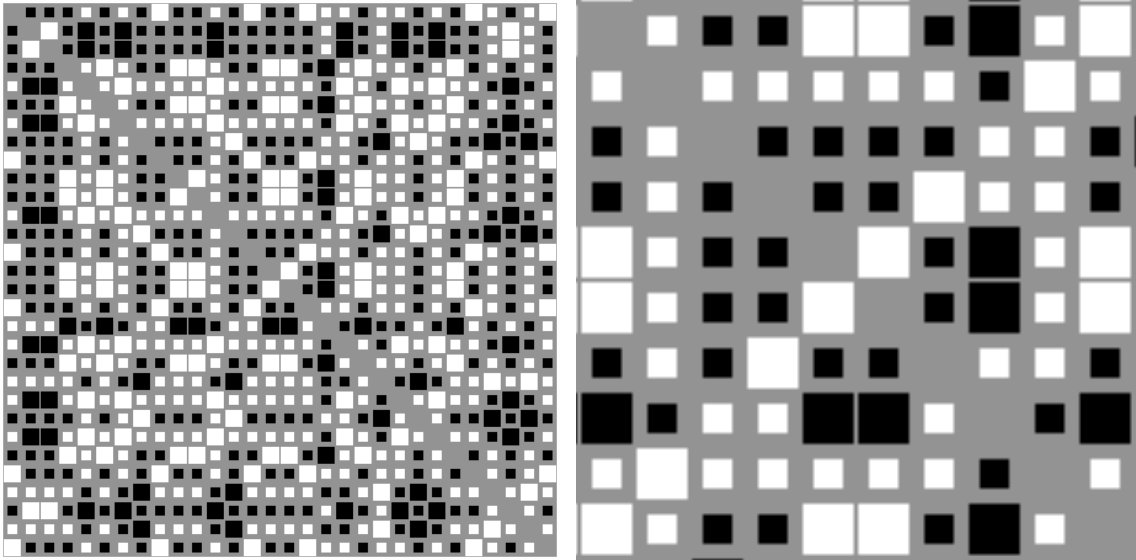
Left: the whole. Right: its middle third, enlarged.
Give the GLSL for this pattern, as a Shadertoy shader.

```glsl
// Hinton diagram of a 30 x 30 symmetric weight matrix on a grey panel.
// Each weight sums the products of three stored sign patterns; a square's
// area shows its magnitude, white or black its sign. The diagonal is empty.

const float UNITS = 30.0;         // cells across and down
const float MARGIN = 0.0056;      // white rim, in canvas units
const float FULL_SIDE = 0.92;     // side of the largest square, in cells
const float MAX_WEIGHT = 3.0;     // number of stored patterns
const float SOFTNESS = 0.0022;    // edge blur, in canvas units

const vec3 PAPER = vec3(0.995);
const vec3 PANEL = vec3(0.575);
const vec3 POSITIVE = vec3(1.0);
const vec3 NEGATIVE = vec3(0.0);

// One pattern per component; a set bit marks a unit whose state is -1.
const uvec3 STATES_LOW = uvec3(0x1086u, 0xC62Eu, 0xDEF8u);   // units 0 to 15
const uvec3 STATES_HIGH = uvec3(0x0842u, 0x1D18u, 0x01ECu);  // units 16 to 29

// States of one unit in all three patterns, each -1 or +1
vec3 unitStates(int unit) {
    uvec3 bits = unit < 16 ? STATES_LOW : STATES_HIGH;
    return 1.0 - 2.0 * vec3((bits >> uint(unit & 15)) & 1u);
}

// Hebbian weight between two units, without self-connections
float weight(ivec2 cell) {
    return cell.x == cell.y ? 0.0 : dot(unitStates(cell.x), unitStates(cell.y));
}

// Soft coverage of a centred square
float squareMask(vec2 p, float halfSide, float blur) {
    vec2 edge = clamp((halfSide - abs(p)) / blur + 0.5, 0.0, 1.0);
    return edge.x * edge.y;
}

void mainImage(out vec4 fragColor, in vec2 fragCoord) {
    // Centred canvas coordinates, with rows counted downwards
    float canvas = min(iResolution.x, iResolution.y);
    vec2 p = (fragCoord - 0.5 * iResolution.xy) / canvas;
    p.y = -p.y;
    float blur = max(SOFTNESS, 1.0 / canvas);

    // Panel
    float panelSide = 1.0 - 2.0 * MARGIN;
    vec3 color = mix(PAPER, PANEL, squareMask(p, 0.5 * panelSide, blur));

    // Weight squares
    float pitch = panelSide / UNITS;
    vec2 grid = p / pitch + 0.5 * UNITS;
    vec2 cell = clamp(floor(grid), 0.0, UNITS - 1.0);
    float w = weight(ivec2(cell));
    if (w != 0.0) {
        float halfSide = 0.5 * FULL_SIDE * sqrt(abs(w) / MAX_WEIGHT);
        float mask = squareMask(grid - cell - 0.5, halfSide, blur / pitch);
        color = mix(color, w > 0.0 ? POSITIVE : NEGATIVE, mask);
    }

    fragColor = vec4(color, 1.0);
}
```
